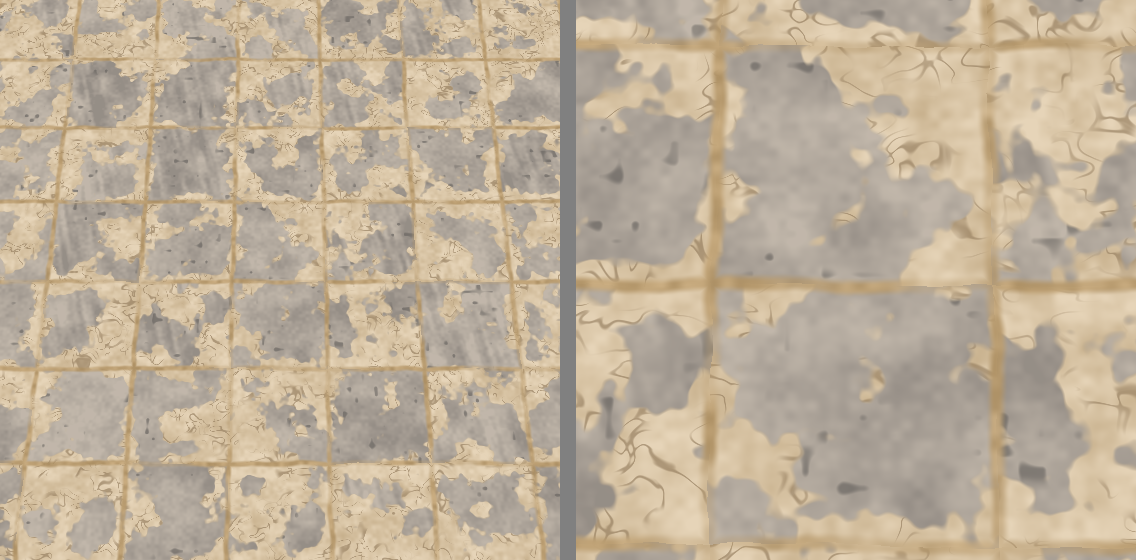
Left: the whole. Right: its middle third, enlarged.
This texture is drawn by a three.js fragment shader. Its source:

```glsl
// Worn square stone paving in mild perspective: grey slabs under flaking sandy crust.
// A projective map gives slab coordinates; hashed noise places crust, streaks and pits,
// and thin ochre joints are drawn over them.
varying vec2 vUv;

// Perspective, in canvas units
const float FAR_WIDTH = 0.1423;     // slab width at the top edge
const float WIDTH_GROWTH = 0.0468;  // added slab width at the bottom edge
const float ROW_SCALE = 3.95;
const float ROW_SHIFT = 0.06;
const float AXIS_TOP = 0.427;       // a joint that runs almost straight down
const float AXIS_DRIFT = -0.023;

// Wear, in slab units
const float JOINT_WIDTH = 0.024;
const float JOINT_WOBBLE = 0.045;
const float CRUST_LEVEL = 0.455;
const float CRUST_SOFTNESS = 0.028;
const float SLAB_VARIATION = 0.20;
const float EDGE_CRUST = 0.15;

const vec3 STONE_LIGHT = vec3(0.755, 0.715, 0.665);
const vec3 STONE_DARK = vec3(0.585, 0.555, 0.525);
const vec3 SAND_LIGHT = vec3(0.900, 0.830, 0.720);
const vec3 SAND_DARK = vec3(0.780, 0.690, 0.550);
const vec3 CREVICE = vec3(0.590, 0.500, 0.380);
const vec3 JOINT = vec3(0.730, 0.615, 0.440);
const vec3 PIT = vec3(0.400, 0.385, 0.370);

float hash(vec2 p) {
  vec3 q = fract(vec3(p.xyx) * 0.1031);
  q += dot(q, q.yzx + 33.33);
  return fract((q.x + q.y) * q.z);
}

float noise(vec2 p) {
  vec2 i = floor(p);
  vec2 f = fract(p);
  f = f * f * (3.0 - 2.0 * f);
  return mix(mix(hash(i), hash(i + vec2(1.0, 0.0)), f.x),
             mix(hash(i + vec2(0.0, 1.0)), hash(i + vec2(1.0)), f.x), f.y);
}

float fbm(vec2 p) {
  float sum = 0.0;
  float gain = 0.533;
  for (int i = 0; i < 4; i++) {
    sum += gain * noise(p);
    p = mat2(1.6, 1.2, -1.2, 1.6) * p + 7.3;
    gain *= 0.5;
  }
  return sum;
}

// Canvas position to slab coordinates: column and row, rows counted downwards
vec2 slabSpace(vec2 uv) {
  float t = 1.0 - uv.y;
  float width = FAR_WIDTH + WIDTH_GROWTH * t;
  float column = (uv.x - AXIS_TOP - AXIS_DRIFT * t) / width;
  float row = ROW_SCALE * (1.0 / FAR_WIDTH - 1.0 / width) + ROW_SHIFT;
  return vec2(column, row) + 20.0;
}

// Grey slab: mottled, sometimes streaked, with small pits
vec3 stoneColor(vec2 p, vec2 local, vec2 slab) {
  float tone = 0.58 + 1.3 * (fbm(p * 4.0 + 3.1) - 0.5);
  tone += 0.45 * (hash(slab + 5.7) - 0.5) + 0.34 * (noise(p * 27.0) - 0.5);
  float streak = noise(vec2((local.x - 0.22 * local.y) * 19.0, local.y * 2.5) + slab * 9.0);
  tone += 0.75 * (streak - 0.5) * step(0.5, hash(slab + 31.0));
  vec3 color = mix(STONE_DARK, STONE_LIGHT, clamp(tone, 0.0, 1.0));
  float pits = smoothstep(0.80, 0.95, noise(p * 15.0 + 61.0));
  pits *= smoothstep(0.45, 0.65, noise(p * 3.0 + 17.0));
  return mix(color, PIT, 0.65 * pits);
}

// Sandy crust: pale lumps broken by winding crevices
vec3 crustColor(vec2 p) {
  float lumps = 0.62 + 1.1 * (fbm(p * 6.0 + 41.0) - 0.5) + 0.5 * (noise(p * 24.0) - 0.5);
  vec3 color = mix(SAND_DARK, SAND_LIGHT, clamp(lumps, 0.0, 1.0));
  vec2 warp = vec2(noise(p * 9.0), noise(p * 9.0 + 23.0));
  float ridge = abs(noise(p * vec2(15.0, 19.0) + 2.5 * warp) - 0.5);
  float crack = 1.0 - smoothstep(0.015, 0.10, ridge);
  crack *= smoothstep(0.35, 0.72, noise(p * 8.0 + 77.0));
  return mix(color, CREVICE, 0.68 * crack);
}

void main() {
  vec2 p = slabSpace(vUv);
  vec2 wobble = vec2(fbm(p * 4.0), fbm(p * 4.0 + 50.0)) - 0.5;
  vec2 grid = p + JOINT_WOBBLE * wobble;
  vec2 slab = floor(grid);
  vec2 local = fract(grid);
  vec2 border = min(local, 1.0 - local);
  float edge = min(border.x, border.y);

  // Each slab samples its own patch of noise
  vec2 q = p + slab * vec2(7.31, 5.17);
  float cover = fbm(q * 3.1) + 0.13 * (noise(q * 19.0) - 0.5);
  cover += SLAB_VARIATION * (hash(slab) - 0.5);
  cover -= EDGE_CRUST * (1.0 - smoothstep(0.02, 0.20, edge));
  float bare = cover - CRUST_LEVEL;
  float stone = smoothstep(-CRUST_SOFTNESS, CRUST_SOFTNESS, bare);
  vec3 color = mix(crustColor(q), stoneColor(q, local, slab), stone);

  // Ochre rim where the crust flakes off
  float rim = 1.0 - smoothstep(0.0, 0.035, abs(bare - 0.005));
  color = mix(color, SAND_DARK, 0.40 * rim * noise(q * 11.0));

  // Joints, uneven in strength
  float joint = 1.0 - smoothstep(0.3 * JOINT_WIDTH, 1.7 * JOINT_WIDTH, edge);
  joint *= 0.35 + 0.60 * smoothstep(0.25, 0.65, noise(p * 3.5 + 90.0));
  color = mix(color, JOINT - 0.12 * (noise(p * 21.0) - 0.5), joint);

  gl_FragColor = vec4(color, 1.0);
}
```
